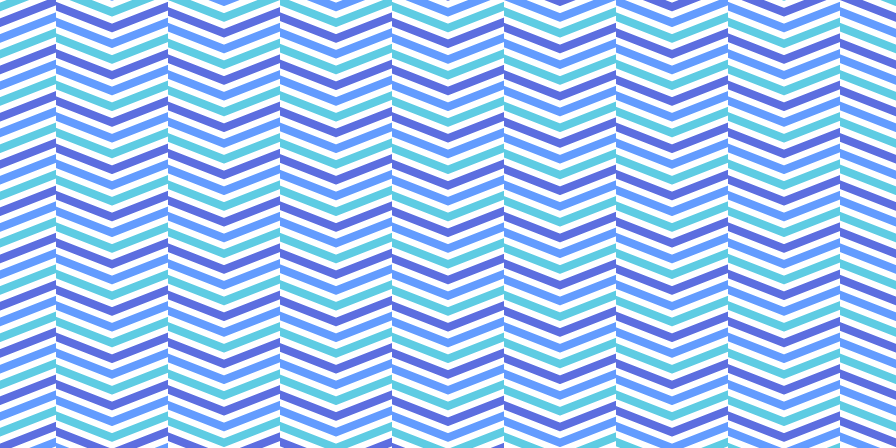
This pattern is drawn by a Shadertoy shader. Its source:

```glsl
// Eight columns of stacked V-shaped stripes cycling through three blues on white.
// Each column is folded about its centre line and sits slightly lower than the
// column to its left, so the stripes break along the vertical seams.

const vec3 WHITE  = vec3(1.0);
const vec3 INDIGO = vec3(0.36, 0.43, 0.88);
const vec3 AZURE  = vec3(0.39, 0.61, 1.00);
const vec3 CYAN   = vec3(0.37, 0.80, 0.89);

// Lengths are fractions of the canvas height.
const float COLUMN_WIDTH  = 1.0 / 4.0;
const float STRIPE_PITCH  = 9.0 / 256.0;
const float STRIPE_WIDTH  = 5.0 / 256.0;
const float COLUMN_DROP   = 3.0 / 256.0;
const float FIRST_STRIPE  = 13.0 / 256.0;
const float CHEVRON_SLOPE = 0.39;

// Depth below the canvas top, measured along the folded and stepped columns.
float chevronDepth(vec2 p, float columnWidth, float slope, float drop) {
    float column = floor(p.x / columnWidth + 0.5);
    float fromCentre = abs(p.x - column * columnWidth);
    return 1.0 - p.y + slope * fromCentre - drop * column;
}

// Stripe colours from top to bottom: indigo, azure, cyan.
vec3 stripeColour(float index) {
    float k = mod(index, 3.0);
    return k < 0.5 ? INDIGO : (k < 1.5 ? AZURE : CYAN);
}

// Coverage of a band with the given half width, smoothed over one pixel.
float bandCoverage(float dist, float halfWidth, float pixel) {
    return clamp((halfWidth - dist) / pixel + 0.5, 0.0, 1.0);
}

void mainImage(out vec4 fragColor, in vec2 fragCoord) {
    float pixel = 1.0 / iResolution.y;
    vec2 p = fragCoord * pixel;

    // Nearest stripe and the vertical distance to its middle
    float depth = chevronDepth(p, COLUMN_WIDTH, CHEVRON_SLOPE, COLUMN_DROP) - FIRST_STRIPE;
    float index = floor(depth / STRIPE_PITCH + 0.5);
    float dist = abs(depth - index * STRIPE_PITCH);

    float coverage = bandCoverage(dist, 0.5 * STRIPE_WIDTH, pixel);
    fragColor = vec4(mix(WHITE, stripeColour(index), coverage), 1.0);
}
```
